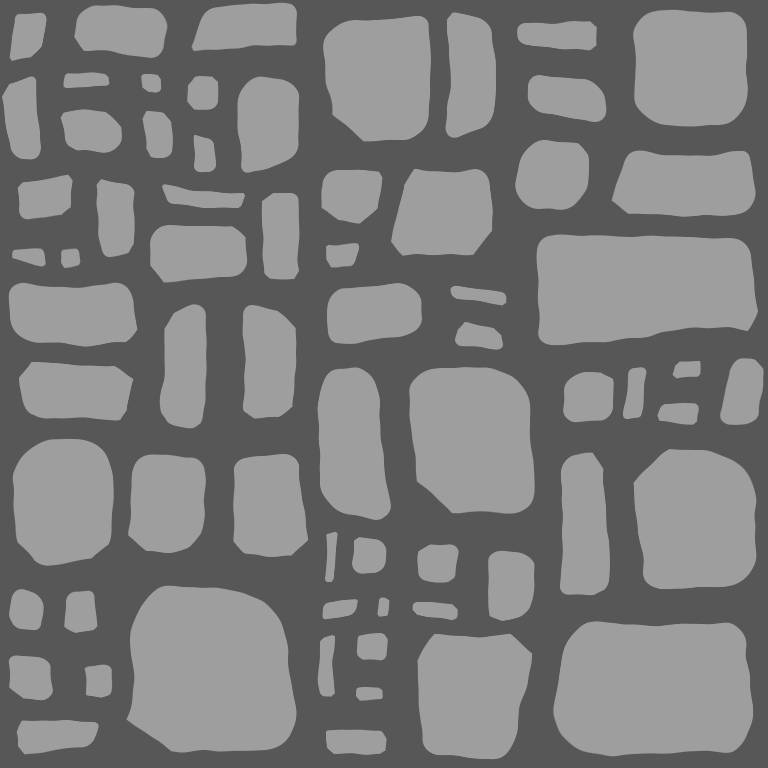
Reproduce this texture procedurally as a Shadertoy shader.

```glsl
const vec3 MORTAR = vec3(0.34);
const vec3 STONE = vec3(0.62);
const uint ROOT_SEED = 1u;

// Integer hash of a node and a salt, 0 to 1
float hash(uint node, uint salt) {
    uint h = node * 747796405u + salt * 289133645u + 12345u;
    h = ((h >> 16) ^ h) * 73244475u;
    h = ((h >> 16) ^ h) * 73244475u;
    h = (h >> 16) ^ h;
    return float(h & 65535u) / 65535.0;
}

// Gradient noise that wraps after a whole number of cells
float cornerSlope(vec2 corner, vec2 offset, float period, uint salt) {
    vec2 c = mod(corner, period);
    float angle = 6.2832 * hash(uint(c.x) + 64u * uint(c.y), salt);
    return dot(vec2(cos(angle), sin(angle)), offset);
}

float gradientNoise(vec2 uv, float period, uint salt) {
    vec2 p = uv * period;
    vec2 i = floor(p), f = p - i;
    vec2 u = f * f * f * (f * (f * 6.0 - 15.0) + 10.0);
    vec2 e = vec2(1.0, 0.0);
    float low = mix(cornerSlope(i, f, period, salt),
                    cornerSlope(i + e.xy, f - e.xy, period, salt), u.x);
    float high = mix(cornerSlope(i + e.yx, f - e.yx, period, salt),
                     cornerSlope(i + e.xx, f - e.xx, period, salt), u.x);
    return mix(low, high, u.y);
}

vec2 warp(vec2 uv, float period, float amount, uint salt) {
    return amount * vec2(gradientNoise(uv, period, salt),
                         gradientNoise(uv, period, salt + 1u));
}

// Splits the tile into uneven rectangles; returns the leaf holding p
uint findCell(vec2 p, uint seed, out vec2 lower, out vec2 upper) {
    lower = vec2(0.0);
    upper = vec2(1.0);
    uint node = seed;
    for (int level = 0; level < 10; level++) {
        vec2 size = upper - lower;
        float chance = hash(node, 1u);
        float largestArea = mix(0.006, 0.075, chance * chance);
        float aspect = max(size.x / size.y, size.y / size.x);
        if (size.x * size.y < largestArea && aspect < 2.3) break;
        int axis = size.x > size.y * mix(0.85, 1.2, hash(node, 2u)) ? 0 : 1;
        float cut = mix(lower[axis], upper[axis], mix(0.32, 0.68, hash(node, 3u)));
        bool above = p[axis] > cut;
        if (above) lower[axis] = cut;
        else upper[axis] = cut;
        node = node * 2u + (above ? 1u : 0u);
    }
    return node;
}

// Tapered box; each corner has its own radius and chamfer
float stoneDistance(vec2 p, vec2 halfSize, uint node) {
    float shorter = min(halfSize.x, halfSize.y);
    vec2 lean = 2.0 * vec2(hash(node, 11u), hash(node, 12u)) - 1.0;
    vec2 q = p / halfSize;
    p *= 1.0 + 0.10 * (abs(lean) + lean * q.yx);
    uint corner = (p.x > 0.0 ? 1u : 0u) + (p.y > 0.0 ? 2u : 0u);

    float radius = shorter * mix(0.2, 0.85, hash(node, 13u + corner));
    vec2 d = abs(p) - halfSize + radius;
    float box = length(max(d, 0.0)) + min(max(d.x, d.y), 0.0) - radius;

    float angle = mix(0.55, 1.02, hash(node, 31u + corner));
    float depth = shorter * mix(0.0, 0.42, hash(node, 41u + corner));
    float chamfer = dot(abs(p) - halfSize, vec2(cos(angle), sin(angle))) + depth;
    return max(box, chamfer);
}

// Uneven gap between a stone and one side of its cell
float gap(uint node, uint salt, float cellWidth) {
    return min(mix(0.008, 0.0235, hash(node, salt)), 0.3 * cellWidth);
}

void mainImage(out vec4 fragColor, in vec2 fragCoord) {
    vec2 uv = fragCoord / iResolution.xy;

    // Bend the straight joints between cells
    vec2 p = fract(uv + warp(uv, 5.0, 0.030, 21u) + warp(uv, 13.0, 0.003, 23u));

    vec2 lower, upper;
    uint node = findCell(p, ROOT_SEED, lower, upper);
    vec2 size = upper - lower;
    lower += vec2(gap(node, 4u, size.x), gap(node, 5u, size.y));
    upper -= vec2(gap(node, 6u, size.x), gap(node, 7u, size.y));

    // Chip the outline slightly
    float d = stoneDistance(p - 0.5 * (lower + upper), 0.5 * (upper - lower), node);
    d += 0.004 * gradientNoise(uv, 31.0, 25u);

    float cover = clamp(0.5 - d * iResolution.y, 0.0, 1.0);
    fragColor = vec4(mix(MORTAR, STONE, cover), 1.0);
}
```
